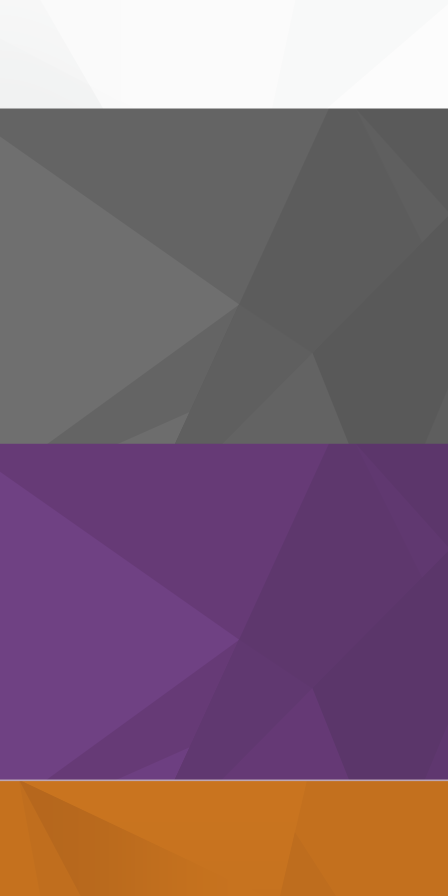
This background is drawn by a WebGL 1 fragment shader. Its source:

```glsl
precision highp float;
// Four stacked bands (white, grey, purple, orange) of faint low-poly facets.
// Each facet is an intersection of smooth half-planes that sets a tone, and
// the tone picks between the dark, base and light colour of its band.
uniform vec2 u_resolution;

#define GREY_TOP 0.2422
#define PURPLE_TOP 0.9905
#define ORANGE_TOP 1.7400
#define RULE_WIDTH 0.0035
#define EDGE_SOFTNESS 0.7

// Coverage of the half-plane to the right when walking from a to b (y down).
float side(vec2 p, vec2 a, vec2 b) {
  vec2 d = normalize(b - a);
  vec2 q = p - a;
  float px = EDGE_SOFTNESS / u_resolution.x;
  return smoothstep(-px, px, d.x * q.y - d.y * q.x);
}

// Coverage below a horizontal edge.
float below(float y, float edge) {
  float px = EDGE_SOFTNESS / u_resolution.x;
  return smoothstep(-px, px, y - edge);
}

// Tone -1 is dark, 0 is base, 1 is light.
vec3 shade(float tone, vec3 dark, vec3 base, vec3 light) {
  return mix(mix(base, dark, clamp(-tone, 0.0, 1.0)), light, clamp(tone, 0.0, 1.0));
}

// Large facets shared by the grey and purple bands.
float crystalTone(vec2 p) {
  vec2 hub = vec2(0.534, 0.4375);
  vec2 fork = vec2(0.698, 0.547);
  vec2 ridge = vec2(0.794, 0.0);

  // Bright wedge on the left and the small one at the bottom
  float tone = side(p, vec2(0.0, 0.0625), hub) * side(p, hub, vec2(0.104, 0.75));
  float chip = side(p, vec2(0.4245, 0.677), vec2(0.39, 0.75))
             * side(p, vec2(0.26, 0.75), vec2(0.4245, 0.677));
  tone = mix(tone, 0.8, chip);

  // Dark right half, split along its diagonal
  float right = side(p, vec2(0.39, 0.75), vec2(0.734, 0.0));
  float lower = side(p, vec2(0.495, 0.75), vec2(1.0, 0.24));
  float leftOfFork = side(p, fork, vec2(0.779, 0.75));
  tone = mix(tone, -0.7, right);
  tone = mix(tone, -0.5, right * side(p, hub, fork));
  tone = mix(tone, mix(-1.0, -0.1, leftOfFork), lower);

  // Sliver and corners at the right edge
  float sliver = side(p, vec2(0.943, 0.30), ridge) * (1.0 - lower);
  tone = mix(tone, -0.5, sliver);
  tone = mix(tone, -0.9, side(p, vec2(1.0, 0.23), ridge));
  return mix(tone, -0.6, side(p, vec2(0.948, 0.75), vec2(1.0, 0.625)));
}

// Pale folds of the white band.
float paperTone(vec2 p) {
  float fold = side(p, vec2(0.09, 0.0), vec2(0.20, 0.19));
  float foot = side(p, vec2(0.20, 0.19), vec2(0.30, 0.242));
  float tone = 0.25 - 0.3 * smoothstep(0.5, 0.0, p.x);
  tone -= fold * (0.2 + 1.4 * p.y) + 0.15 * foot;
  tone = mix(tone, -0.12, side(p, vec2(0.607, 0.242), vec2(0.659, 0.0)));
  return mix(tone, 0.5, side(p, vec2(0.73, 0.242), vec2(1.0, 0.01)));
}

// Fan from the upper left and folds on the right of the orange band.
float amberTone(vec2 p) {
  vec2 apex = vec2(0.042, 0.0);
  float fan = side(p, apex, vec2(0.59, 0.26));
  float leftOfFan = side(p, apex, vec2(0.18, 0.26));
  float tone = 0.35 - 1.5 * p.y;
  tone = mix(tone, -0.75 * (1.0 - smoothstep(0.08, 0.55, p.x)), fan);
  tone = mix(tone, -0.3, leftOfFan);
  tone = mix(tone, -0.1, side(p, apex, vec2(0.09, 0.26)));
  float right = side(p, vec2(0.625, 0.26), vec2(0.685, 0.0));
  float crease = side(p, vec2(0.66, 0.12), vec2(0.75, 0.26));
  return mix(tone, -0.15 - 0.25 * crease, right);
}

void main() {
  // x runs 0..1 rightwards, y runs 0..2 downwards
  vec2 uv = gl_FragCoord.xy / u_resolution;
  vec2 p = vec2(uv.x, 2.0 * (1.0 - uv.y));

  vec3 white = shade(paperTone(p), vec3(0.93, 0.935, 0.935), vec3(0.98), vec3(1.0));
  vec3 grey = shade(crystalTone(p - vec2(0.0, GREY_TOP)),
                    vec3(0.35), vec3(0.392), vec3(0.435));
  vec3 purple = shade(crystalTone(p - vec2(0.0, PURPLE_TOP)),
                      vec3(0.355, 0.21, 0.415), vec3(0.40, 0.227, 0.463),
                      vec3(0.435, 0.253, 0.515));
  vec3 orange = shade(amberTone(p - vec2(0.0, ORANGE_TOP)),
                      vec3(0.69, 0.39, 0.11), vec3(0.78, 0.45, 0.12),
                      vec3(0.81, 0.47, 0.12));
  vec3 rule = vec3(0.74, 0.66, 0.72);

  // Stack the bands from top to bottom, with a pale rule above the last
  vec3 color = mix(white, grey, below(p.y, GREY_TOP));
  color = mix(color, purple, below(p.y, PURPLE_TOP));
  color = mix(color, rule, below(p.y, ORANGE_TOP));
  color = mix(color, orange, below(p.y, ORANGE_TOP + RULE_WIDTH));
  gl_FragColor = vec4(color, 1.0);
}
```
